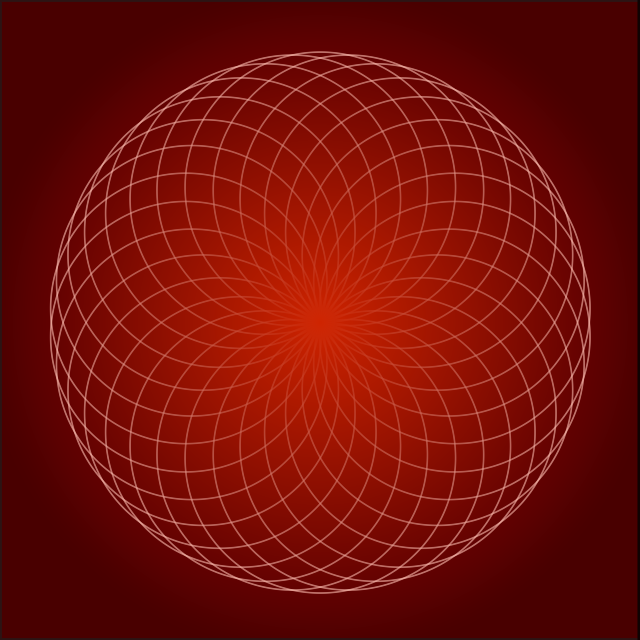
A WebGL 2 fragment shader for this background:

```glsl
#version 300 es
precision highp float;
// A rosette of thirty fine rings through one point, over a glowing red disc.

uniform vec2 u_resolution;
out vec4 fragColor;

const float TAU = 6.2831853;
const int RING_COUNT = 30;
const vec2 CENTER = vec2(0.5005, 0.496);
const float RING_RADIUS = 0.2113;
const float LINE_HALF_WIDTH = 0.0013;
const float LINE_OPACITY = 0.6;
const float DISC_RADIUS = 0.423;
const float HALO_START = 0.40;
const float HALO_END = 0.54;
const float FRAME_WIDTH = 0.0028;

const vec3 BACKDROP = vec3(0.285, 0.0, 0.0);
const vec3 RIM_RED = vec3(0.385, 0.005, 0.005);
const vec3 CORE_RED = vec3(0.81, 0.14, 0.0);
const vec3 LINE_PINK = vec3(1.0, 0.75, 0.70);
const vec3 FRAME_GRAY = vec3(0.17, 0.08, 0.08);
const vec3 FRAME_DARK = vec3(0.06, 0.01, 0.01);

// Combined coverage of all rings; overlapping strokes build up.
float rosette(vec2 p, float pixel) {
    float uncovered = 1.0;
    for (int i = 0; i < RING_COUNT; i++) {
        float angle = TAU * (0.25 + float(i) / float(RING_COUNT));
        vec2 ringCenter = RING_RADIUS * vec2(cos(angle), sin(angle));
        float d = abs(length(p - ringCenter) - RING_RADIUS) - LINE_HALF_WIDTH;
        float stroke = 1.0 - smoothstep(-0.6 * pixel, 0.6 * pixel, d);
        uncovered *= 1.0 - LINE_OPACITY * stroke;
    }
    return 1.0 - uncovered;
}

// Soft red halo outside, linear glow towards the core inside.
vec3 glow(float r) {
    vec3 color = mix(RIM_RED, BACKDROP, smoothstep(HALO_START, HALO_END, r));
    return mix(color, CORE_RED, max(0.0, 1.0 - r / DISC_RADIUS));
}

// Thin frame, darker on the right side.
vec3 addFrame(vec3 color, vec2 uv, float pixel) {
    float side = min(uv.x, min(uv.y, 1.0 - uv.y));
    float gray = 1.0 - smoothstep(-0.5 * pixel, 0.5 * pixel, side - FRAME_WIDTH);
    float dark = 1.0 - smoothstep(-0.5 * pixel, 0.5 * pixel, 1.0 - uv.x - 1.4 * FRAME_WIDTH);
    return mix(mix(color, FRAME_GRAY, gray), FRAME_DARK, dark);
}

void main() {
    float pixel = 1.0 / min(u_resolution.x, u_resolution.y);
    vec2 canvas = (gl_FragCoord.xy - 0.5 * u_resolution) * pixel + 0.5;
    vec2 p = canvas - CENTER;
    float r = length(p);

    // The lines fade out as they approach the core.
    float lineFade = clamp(r / DISC_RADIUS, 0.0, 1.0);
    vec3 color = mix(glow(r), LINE_PINK, rosette(p, pixel) * lineFade);

    fragColor = vec4(addFrame(color, gl_FragCoord.xy / u_resolution, pixel), 1.0);
}
```
